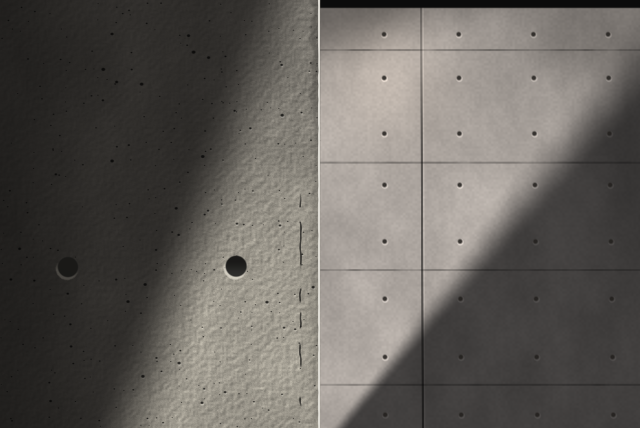
This texture is drawn by a Shadertoy shader. Its source:

```glsl
// Two concrete walls side by side, each crossed by a diagonal shadow.
// Soft light masks are layered with value noise, scattered pits,
// formwork seams and tie holes, all measured in canvas heights.

const float SPLIT = 0.746;

float hash(vec2 p) {
    return fract(sin(dot(p, vec2(127.1, 311.7))) * 43758.5453);
}

float noise(vec2 p) {
    vec2 i = floor(p), f = fract(p);
    f = f * f * (3.0 - 2.0 * f);
    return mix(mix(hash(i), hash(i + vec2(1, 0)), f.x),
               mix(hash(i + vec2(0, 1)), hash(i + vec2(1, 1)), f.x), f.y);
}

float fbm(vec2 p) {
    float sum = 0.0, amp = 0.5;
    for (int i = 0; i < 5; i++) {
        sum += amp * noise(p);
        p = p * 2.03 + 17.3;
        amp *= 0.5;
    }
    return sum;
}

// Coverage of a disc and of a thin line, smoothed by width aa
float disc(vec2 p, float r, float aa) {
    return 1.0 - smoothstep(r - aa, r + aa, length(p));
}

float stroke(float d, float halfWidth, float aa) {
    return 1.0 - smoothstep(halfWidth, halfWidth + aa, abs(d));
}

// Small air pockets, at most one in each grid cell
float pits(vec2 p, float scale, float density, float aa) {
    vec2 cell = floor(p * scale);
    vec2 jitter = vec2(hash(cell + 3.1), hash(cell + 8.7)) * 0.6 + 0.2;
    float size = mix(0.035, 0.12, pow(hash(cell + 5.3), 3.0));
    vec2 d = (fract(p * scale) - jitter) * vec2(1.0, 1.2);
    return disc(d, size, aa * scale) * step(hash(cell), density);
}

// Large recessed hole with a dark bowl and a lit lower lip
vec3 tieHole(vec3 col, vec2 d, float r, float light, float aa) {
    float wobble = 0.0012 * (noise(d * 300.0) - 0.5);
    float rim = disc(d + vec2(0.001, 0.0025), r + 0.002 + wobble, aa);
    float lower = smoothstep(0.3, -0.8, d.y / r + 0.4 * d.x / r);
    col = mix(col, mix(vec3(0.30, 0.29, 0.27), vec3(0.84, 0.82, 0.77), light),
              rim * lower * 0.9);
    vec3 bowl = vec3(0.10, 0.098, 0.092) + 0.08 * light * smoothstep(0.6, -0.8, d.y / r);
    return mix(col, bowl, disc(d - vec2(0.0008, 0.001), r - 0.001, aa));
}

vec3 leftWall(vec2 p, float aa) {
    // Slanted light with a wide penumbra
    float across = p.x - (0.297 + 0.367 * p.y);
    float light = smoothstep(-0.095, 0.105, across + 0.012 * (fbm(p * 8.0) - 0.5));
    vec3 shade = vec3(0.18, 0.172, 0.162) * mix(0.74, 1.06, smoothstep(0.0, 0.32, p.x));
    vec3 lit = mix(vec3(0.61, 0.592, 0.548), vec3(0.49, 0.475, 0.445), smoothstep(0.25, 1.0, p.y));
    vec3 col = mix(shade, lit, light);

    // Stains and raking-light grain
    col *= 0.88 + 0.25 * fbm(p * vec2(9.0, 6.0));
    float grain = fbm(p * 115.0) - fbm(p * 115.0 + vec2(0.45, -0.45));
    col *= 1.0 + grain * mix(0.20, 0.42, light);
    float pit = max(pits(p, 28.0, 0.24, aa), pits(p + 4.7, 53.0, 0.12, aa));
    col *= 1.0 - 0.72 * pit;
    col += 0.13 * light * pits(p + vec2(-0.001, 0.003), 28.0, 0.24, aa) * (1.0 - pit);

    // Broken formwork seam and worn right border
    float broken = smoothstep(0.42, 0.55, noise(vec2(3.0, p.y * 32.0)));
    float seam = stroke(p.x - 0.702 - 0.003 * (noise(p.yy * 45.0) - 0.5), 0.0007, aa);
    col *= 1.0 - 0.6 * seam * broken * smoothstep(0.56, 0.52, p.y);
    float border = smoothstep(0.724, 0.736, p.x + 0.012 * (noise(p * 40.0) - 0.5));
    col *= 1.0 - border * (0.08 + 0.16 * smoothstep(0.45, 1.0, p.y));

    col = tieHole(col, p - vec2(0.158, 0.375), 0.0245, light, aa);
    return tieHole(col, p - vec2(0.551, 0.377), 0.0255, light, aa);
}

vec3 rightWall(vec2 p, float aa) {
    // Shadow edge is crisp below and softens upward
    float across = (0.797 + 0.83 * p.y - p.x) * 0.77;
    float soft = mix(0.014, 0.065, smoothstep(0.0, 0.9, p.y));
    float light = smoothstep(-soft, soft * 1.5, across);
    float fade = smoothstep(0.62, 1.0, p.y);
    vec3 lit = vec3(0.68, 0.652, 0.628) * (1.0 - 0.30 * fade * smoothstep(0.98, 1.4, p.x));
    lit *= 1.0 - 0.42 * smoothstep(0.82, 1.0, p.y + 0.35 * (0.86 - p.x));
    lit += vec3(0.04, 0.03, 0.02) * exp(-40.0 * dot(p - vec2(0.9, 0.82), p - vec2(0.9, 0.82)));
    vec3 shade = vec3(0.255, 0.246, 0.242) * (1.0 - 0.18 * smoothstep(1.25, 1.5, p.x) * p.y);
    vec3 col = mix(shade, lit, light);
    col *= 0.89 + 0.23 * fbm(p * vec2(13.0, 9.0));
    col *= 0.97 + 0.06 * noise(p * 180.0);

    // Panel seams
    float faint = 0.4 + 0.6 * noise(p * 35.0);
    float level[4] = float[](0.883, 0.620, 0.369, 0.101);
    for (int i = 0; i < 4; i++)
        col *= 1.0 - 0.32 * faint * stroke(p.y - level[i], 0.0008, aa * 1.3);
    float joint = p.x - 0.988 + 0.004 * p.y;
    col *= 1.0 - 0.5 * stroke(joint, 0.0013, aa) * mix(1.0, 0.55, smoothstep(0.65, 0.9, p.y));
    col *= 1.0 + 0.10 * stroke(joint - 0.004, 0.001, aa);

    // Rows of tie holes, spreading slightly toward the base
    float row[8] = float[](0.920, 0.818, 0.688, 0.568, 0.436, 0.302, 0.166, 0.031);
    for (int j = 0; j < 8; j++) {
        float drop = 1.0 - row[j];
        float pitch = 0.1742 + 0.0036 * drop;
        float column = clamp(floor((p.x - 0.897) / pitch + 0.5), 0.0, 3.0);
        vec2 d = p - vec2(0.897 + 0.003 * drop + column * pitch, row[j]);
        col *= 1.0 + 0.22 * disc(d + vec2(-0.001, 0.002), 0.0075, aa);
        col = mix(col, vec3(0.13, 0.12, 0.11), 0.88 * disc(d, 0.0053, aa * 1.2));
    }
    // Dark opening above the wall
    return mix(col, vec3(0.045, 0.045, 0.043), smoothstep(0.979, 0.984, p.y));
}

void mainImage(out vec4 fragColor, in vec2 fragCoord) {
    vec2 p = fragCoord / iResolution.y;
    float aa = 1.0 / iResolution.y;
    vec3 col = mix(leftWall(p, aa), rightWall(p, aa), smoothstep(-aa, aa, p.x - SPLIT - 0.002));
    // Bright sliver between the walls
    float chip = 0.0016 * noise(vec2(1.0, p.y * 60.0));
    col = mix(col, vec3(0.90, 0.89, 0.86), 0.92 * stroke(p.x - SPLIT + chip * 0.5, 0.0008 + chip * 0.5, aa));
    fragColor = vec4(clamp(col, 0.0, 1.0), 1.0);
}
```
